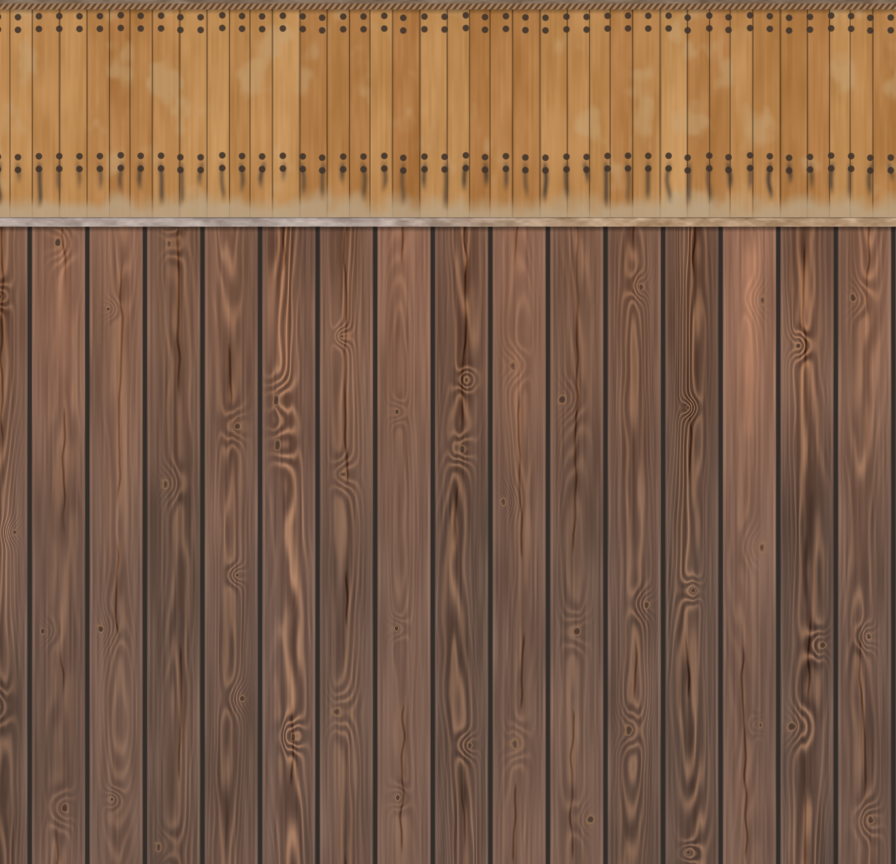
This texture is drawn by a WebGL 2 fragment shader. Its source:

```glsl
#version 300 es
precision highp float;
// A timber wall: nailed orange shingles over a pale ledge, above dark planks.
// Plank rings are contours of stretched noise, bent around scattered knots.
// Lengths are fractions of the canvas width; y runs downward from the top.
uniform vec2 u_resolution;
out vec4 fragColor;

#define PLANK_WIDTH 0.06426
#define PLANK_START 0.0332
#define SHINGLE_WIDTH 0.0268
#define NAIL_STEP 0.02266
#define NAIL_RADIUS 0.0036
#define LEDGE_TOP 0.2425
#define LEDGE_BOTTOM 0.2530
#define RING_COUNT 1.8

// Warmth and ring strength of each plank, left to right
const float WARMTH[17] = float[](0., .35, .1, -.3, 0., .1, -.1, .5, 0., .5, -.15, .05, -.3, .85, 0., .25, 0.);
const float RINGS[17] = float[](.6, .4, .35, .5, .55, 1., .55, .25, .75, .3, .35, .6, .8, .25, .95, .55, .4);

float hash(vec2 p) {
    vec3 q = fract(vec3(p.xyx) * .1031);
    q += dot(q, q.yzx + 33.33);
    return fract((q.x + q.y) * q.z);
}

float noise(vec2 p) {
    vec2 i = floor(p), f = fract(p);
    f = f * f * (3. - 2. * f);
    return mix(mix(hash(i), hash(i + vec2(1, 0)), f.x),
               mix(hash(i + vec2(0, 1)), hash(i + vec2(1, 1)), f.x), f.y);
}

float fbm(vec2 p) {
    return .55 * noise(p) + .3 * noise(p * 2.1 + 7.) + .15 * noise(p * 4.3 + 19.);
}

// Soft line of half width w at signed distance d
float line(float d, float w, float px) {
    return 1. - smoothstep(w - px, w + px, abs(d));
}

vec3 planks(vec2 p, float px) {
    float s = (p.x - PLANK_START) / PLANK_WIDTH;
    float id = floor(s), across = fract(s) - .5;
    int plank = clamp(int(id) + 1, 0, 16);
    float warmth = WARMTH[plank], strength = RINGS[plank];

    // Knots, one in each third of the plank
    float bulge = 0., knot = 0., core = 0.;
    for (int i = 0; i < 3; i++) {
        vec2 seed = vec2(id + 31., float(i) * 9. + 4.);
        float ky = .26 + .235 * (float(i) + hash(seed));
        float kx = .55 * (hash(seed + 17.) - .5);
        float size = mix(.0035, .0075, hash(seed + 43.));
        vec2 d = vec2((across - kx) * PLANK_WIDTH, p.y - ky) / size;
        float r = length(d * vec2(1., .75)) + .4 * (noise(d * 1.3 + id) - .5);
        bulge += exp(-.12 * dot(d, d));
        knot = max(knot, (1. - smoothstep(.5, 1.2, r)) * (.6 + .4 * sin(r * 13.)));
        core = max(core, 1. - smoothstep(.15, .55, r));
    }

    // Growth rings around a wandering heart line
    float heart = across - .28 * (noise(vec2(p.y * 3., id * 7.3)) - .5);
    float h2 = heart * heart;
    float field = h2 * 11. + 3.4 * noise(vec2(id * 13.7 + across * 1.6, p.y * 5.))
                + .35 * noise(p * vec2(150., 22.)) + 1.6 * bulge;
    float wave = .5 + .5 * sin(6.2832 * RING_COUNT * field);
    float ring = wave * wave * exp(-h2 * 15.) * strength;
    float fibre = noise(p * vec2(420., 14.)) - .5;
    float patches = fbm(p * vec2(14., 5.) + id * 3.) - .5;
    float upper = 1. - smoothstep(.35, .8, p.y);
    vec3 color = mix(vec3(.505, .368, .292), vec3(.445, .345, .292), smoothstep(.27, .72, p.y));
    color += vec3(.085, .055, .045) * warmth * (.45 + .55 * upper);
    color += vec3(.16, .12, .10) * patches + vec3(.085, .075, .065) * fibre;
    color += (ring - .22 * strength) * vec3(.20, .135, .075);
    color -= .085 * exp(-h2 * 22.) * strength * (1. - wave);

    // Worn streak, cracks and knots
    float wear = exp(-h2 * 60.) * max(warmth, 0.) * smoothstep(.4, .7, noise(vec2(id, p.y * 9.)));
    color += vec3(.12, .085, .06) * wear * (.3 + upper);
    float crack = heart + .06 * (noise(vec2(id * 5., p.y * 45.)) - .5);
    color -= .13 * line(crack, .018, .02) * smoothstep(.5, .7, noise(vec2(id * 8., p.y * 12.)));
    color = mix(color, vec3(.59, .44, .32), .6 * knot);
    color = mix(color, vec3(.24, .18, .15), .75 * core);

    // Joints, and shade below the ledge
    float joint = (abs(across) - .5) * PLANK_WIDTH;
    color += .05 * line(joint + .0045, .001, px);
    color = mix(color, vec3(.20, .175, .16), line(joint, .0024, px));
    return color * mix(.62, 1., smoothstep(LEDGE_BOTTOM, LEDGE_BOTTOM + .007, p.y));
}

vec3 shingles(vec2 p, float px) {
    float s = (p.x - .013) / SHINGLE_WIDTH + .14 * sin(p.x * 47.);
    float id = floor(s);
    vec3 color = mix(vec3(.665, .455, .255), vec3(.755, .56, .345), hash(vec2(id + 5., 3.)));
    color += .12 * (fbm(p * vec2(45., 13.) + id) - .5) + .045 * (noise(p * vec2(350., 18.)) - .5);
    color = mix(color, vec3(.77, .64, .47), .5 * smoothstep(.58, .8, fbm(p * vec2(32., 22.) + 4.)));
    color *= 1. - .38 * line((.5 - abs(fract(s) - .5)) * SHINGLE_WIDTH, .0008, px);

    // Bleached foot
    float foot = p.y + .03 * (fbm(p * vec2(38., 24.)) - .5);
    color = mix(color, vec3(.72, .635, .52), .8 * smoothstep(.211, .238, foot));

    // Paired rows of nails, with stains below the lower pair
    float n = (p.x - .0205) / NAIL_STEP, nail = floor(n + .5);
    float jitter = hash(vec2(nail + 3., 11.)) - .5;
    float dx = (n - nail) * NAIL_STEP + .002 * jitter;
    float reach = mix(.207, .238, hash(vec2(nail, 71.)));
    float bend = (dx + .004 * (noise(vec2(nail, p.y * 50.)) - .5)) / .003;
    float stain = exp(-bend * bend) * smoothstep(.176, .19, p.y) * (1. - smoothstep(reach - .018, reach, p.y));
    color = mix(color, vec3(.30, .24, .19), stain * (.45 + .4 * hash(vec2(nail, 53.))));
    for (int i = 0; i < 4; i++) {
        float row = (i < 2 ? .0185 : .1748) + .0142 * float(i % 2);
        float r = length(vec2(dx, p.y - row - .003 * jitter));
        color = mix(color, vec3(.25, .20, .17), .9 * line(r, NAIL_RADIUS, px));
    }
    return color * mix(.72, 1., smoothstep(.01, .017, p.y));
}

void main() {
    float px = 1. / u_resolution.x;
    vec2 p = vec2(gl_FragCoord.x, u_resolution.y - gl_FragCoord.y) * px;
    // Chalky ledge, tan on the right
    float grain = fbm(p * vec2(60., 160.)) - .5;
    vec3 ledge = mix(vec3(.68, .62, .59), vec3(.70, .58, .46), smoothstep(.35, .7, p.x)) + .3 * grain;
    ledge *= 1. - .3 * line(p.y - LEDGE_TOP, .001, px);
    // Twisted rope under the top rail
    vec3 rope = mix(vec3(.36, .27, .20), vec3(.66, .50, .36), .5 + .5 * sin((p.x + p.y * .8) * 900.));
    vec3 color = mix(vec3(.50, .42, .35) + .2 * grain, rope, smoothstep(.004 - px, .004 + px, p.y));
    color = mix(color, shingles(p, px), smoothstep(.0105 - px, .0105 + px, p.y));
    color = mix(color, ledge, smoothstep(LEDGE_TOP - px, LEDGE_TOP + px, p.y));
    color = mix(color, planks(p, px), smoothstep(LEDGE_BOTTOM - px, LEDGE_BOTTOM + px, p.y));
    fragColor = vec4(clamp(color, 0., 1.), 1.);
}
```
